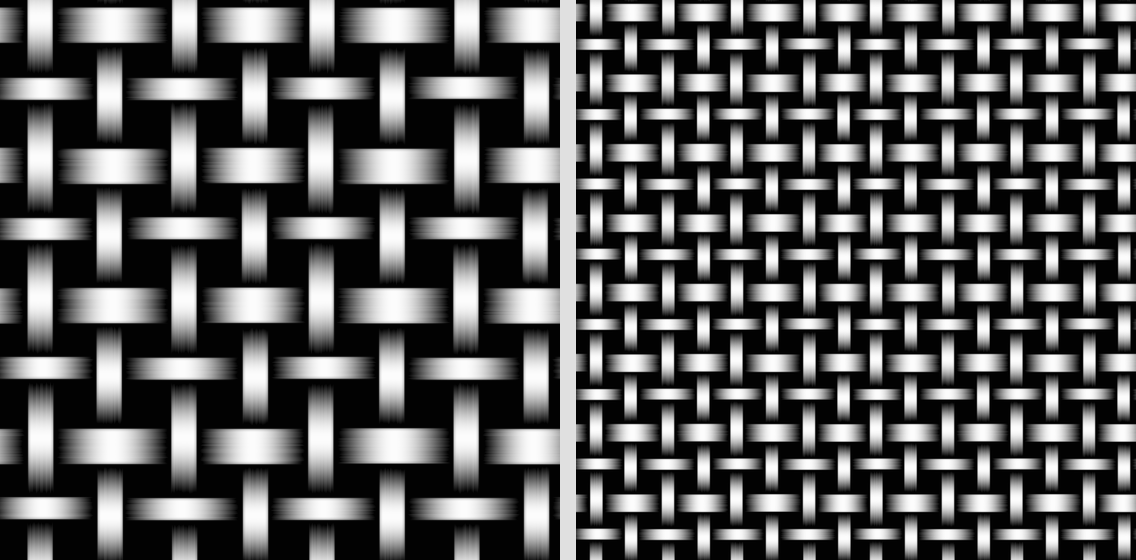
Left: one tile. Right: repeated 2 by 2.
Give the GLSL for this pattern, as a Shadertoy shader.

```glsl
const float STRANDS = 8.0;             // strands per canvas side, must be a multiple of 4
const float COLUMN_START = 0.617;      // centre of the first column, in cells
const float COLUMN_HALF = 0.18;        // half widths of the bands, in cells
const float NARROW_HALF = 0.157;
const float WIDE_HALF = 0.252;
const float NARROW_START = 0.735;      // centre of a row inside its cell
const float WIDE_START = 0.63;
const float GAP = 0.07;                // dark space before a crossing band
const float SWAY_SHORT = 0.045;        // uneven spacing of the columns
const float SWAY_LONG = 0.018;
const float JITTER = 0.022;            // drift of single band pieces
const float FIBRE_SIZE = 0.02;
const float FIBRE_FADE = 0.07;         // how much fibres differ in fading
const float EDGE_SOFTNESS = 0.014;
const float EDGE_SHADE = 0.15;
const vec3 BACKGROUND = vec3(0.008);
const vec3 HIGHLIGHT = vec3(0.99);
const float PI = 3.14159;

float hash(vec2 p) {
    vec3 q = fract(p.xyx * 0.1031);
    q += dot(q, q.yzx + 33.33);
    return fract((q.x + q.y) * q.z);
}

float fibreNoise(float across, float seed) {
    float u = across / FIBRE_SIZE;
    float cell = floor(u);
    float a = hash(vec2(cell + 40.0, seed));
    float b = hash(vec2(cell + 41.0, seed));
    return mix(a, b, smoothstep(0.0, 1.0, u - cell)) - 0.5;
}

// Column spacing varies with waves that close over the canvas
float columnCentre(float i) {
    float turn = 2.0 * PI * (i + 0.5) / STRANDS;
    float sway = -SWAY_SHORT * cos(2.0 * turn - 0.5 * PI);
    return i + COLUMN_START + sway - SWAY_LONG * sin(turn);
}

// Brightness of one band piece; d holds the distances across and along it
float bandPiece(vec2 d, float halfWidth, float reach, vec2 id, float pixel) {
    vec2 wrapped = mod(id, STRANDS);
    float seed = wrapped.x + STRANDS * wrapped.y + 100.0 * halfWidth;
    d.x -= JITTER * (hash(vec2(seed, 7.0)) - 0.5);
    d.y -= JITTER * (hash(vec2(seed, 19.0)) - 0.5);

    float soft = max(EDGE_SOFTNESS, 0.75 * pixel);
    float side = abs(d.x);
    float mask = 1.0 - smoothstep(halfWidth - soft, halfWidth + soft, side);
    float rim = 1.0 - EDGE_SHADE * smoothstep(halfWidth - 0.05, halfWidth, side);

    float t = abs(d.y) / reach;
    t *= 1.0 + FIBRE_FADE * fibreNoise(d.x, seed);
    return mask * rim * cos(0.5 * PI * min(t, 1.0));
}

float verticalBand(vec2 p, float pixel) {
    float column = floor(p.x - COLUMN_START + 0.5);
    bool odd = mod(column, 2.0) > 0.5;

    // Odd columns pass under wide rows, even ones under narrow rows
    float middle = odd ? WIDE_START : NARROW_START + 1.0;
    float reach = 1.0 - GAP - (odd ? WIDE_HALF : NARROW_HALF);
    float piece = 2.0 * floor((p.y - middle) / 2.0 + 0.5);

    vec2 d = vec2(p.x - columnCentre(column), p.y - middle - piece);
    return bandPiece(d, COLUMN_HALF, reach, vec2(column, piece), pixel);
}

float horizontalBand(vec2 p, float pixel) {
    float row = floor(p.y - 0.18);
    float parity = mod(row, 2.0);
    bool wide = parity > 0.5;

    // Each piece spans the column of its own parity
    float column = 2.0 * floor((p.x - COLUMN_START - parity) / 2.0 + 0.5) + parity;
    float left = columnCentre(column - 1.0);
    float right = columnCentre(column + 1.0);
    float reach = 0.5 * (right - left) - COLUMN_HALF - GAP;

    float centre = row + (wide ? WIDE_START : NARROW_START);
    vec2 d = vec2(p.y - centre, p.x - 0.5 * (left + right));
    return bandPiece(d, wide ? WIDE_HALF : NARROW_HALF, reach, vec2(column, row), pixel);
}

void mainImage(out vec4 fragColor, in vec2 fragCoord) {
    vec2 p = STRANDS * fragCoord / iResolution.xy;
    float pixel = STRANDS / min(iResolution.x, iResolution.y);
    float light = max(verticalBand(p, pixel), horizontalBand(p, pixel));
    fragColor = vec4(mix(BACKGROUND, HIGHLIGHT, light), 1.0);
}
```
